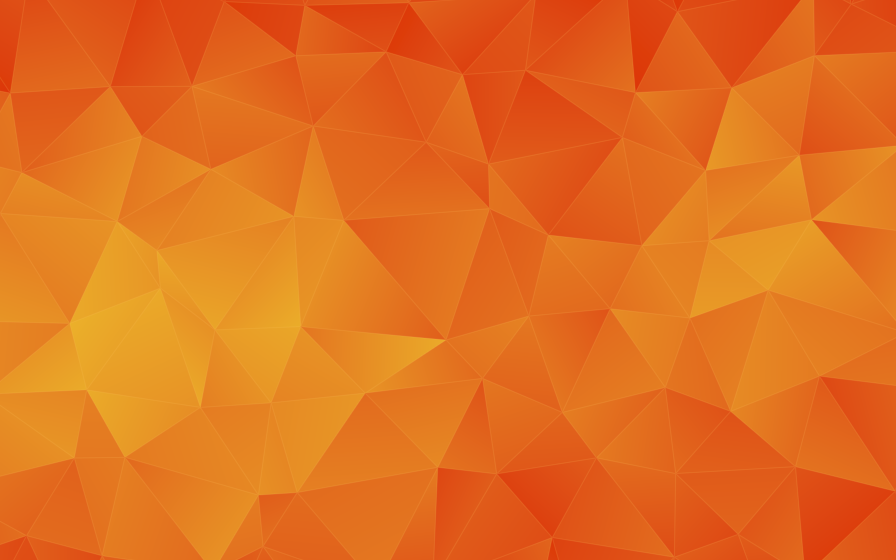
Give the GLSL for this background, as a Shadertoy shader.

```glsl
// Low-poly mesh of softly shaded triangles in red, orange and amber.

const vec2 CELL = vec2(0.165, 0.146);   // mean vertex spacing, canvas height = 1
const float JITTER = 0.66;              // vertex scatter, in cells
const float MIN_AREA = 0.12;            // thinnest allowed triangle, in cells
const float SEAM_WIDTH = 0.002;
const vec3 SEAM_COLOR = vec3(1.0, 0.78, 0.38);

vec3 hash3(vec3 p) {
    p = fract(p * vec3(0.1031, 0.1030, 0.0973));
    p += dot(p, p.yxz + 33.33);
    return fract((p.xxy + p.yxx) * p.zyx);
}

float cross2(vec2 a, vec2 b) { return a.x * b.y - a.y * b.x; }

float area2(vec2 a, vec2 b, vec2 c) { return cross2(b - a, c - a); }

// Scattered mesh vertex; alternate rows are shifted by half a cell
vec2 meshVertex(vec2 id) {
    vec2 offset = (hash3(vec3(id + 57.0, 3.0)).xy - 0.5) * JITTER;
    return (id + offset + vec2(0.5 * mod(id.y, 2.0), 0.0)) * CELL;
}

float glow(vec2 p, vec2 center, vec2 radius) {
    vec2 q = (p - center) / radius;
    return exp(-dot(q, q));
}

// Large-scale warmth, expressed as the green level
float warmth(vec2 p) {
    return 0.245 + 0.37 * glow(p, vec2(0.30, 0.42), vec2(0.68, 0.44))
                 + 0.32 * glow(p, vec2(1.42, 0.54), vec2(0.32, 0.36));
}

vec3 emberRamp(float green) {
    float t = clamp((green - 0.24) / 0.4, 0.0, 1.2);
    return vec3(0.865 + 0.05 * t, green, 0.035 + 0.122 * sqrt(t));
}

// Signed distance to the nearest edge line, positive inside
float edgeDistance(vec2 p, vec2 a, vec2 b) {
    return cross2(normalize(b - a), p - a);
}

float triangleDistance(vec2 p, vec2 a, vec2 b, vec2 c) {
    return min(edgeDistance(p, a, b), min(edgeDistance(p, b, c), edgeDistance(p, c, a)));
}

// Facet colour in rgb, antialiased coverage in a
vec4 facet(vec2 p, vec2 a, vec2 b, vec2 c, vec3 seed, float pixel) {
    float d = triangleDistance(p, a, b, c);
    float coverage = clamp(0.5 + d / pixel, 0.0, 1.0);
    vec2 center = (a + b + c) / 3.0;
    vec3 rnd = hash3(seed);
    float angle = 6.2832 * rnd.x;
    float slope = mix(0.04, 0.15, rnd.y);
    float shade = dot(p - center, vec2(cos(angle), sin(angle))) / CELL.x * slope;
    vec3 color = emberRamp(warmth(center) + 0.12 * (rnd.z - 0.5) + shade);
    float seam = 1.0 - smoothstep(0.0, max(SEAM_WIDTH, pixel), abs(d));
    return vec4(mix(color, SEAM_COLOR, 0.14 * seam), 1.0) * coverage;
}

// Splits one quad along its shorter valid diagonal
vec4 quadFacets(vec2 p, vec2 id, float pixel) {
    vec2 a = meshVertex(id);
    vec2 b = meshVertex(id + vec2(1.0, 0.0));
    vec2 c = meshVertex(id + vec2(1.0, 1.0));
    vec2 d = meshVertex(id + vec2(0.0, 1.0));
    float limit = MIN_AREA * CELL.x * CELL.y;
    float areaAC = min(area2(a, b, c), area2(a, c, d));
    float areaBD = min(area2(a, b, d), area2(b, c, d));
    bool shorterAC = distance(a, c) < distance(b, d);
    bool bothValid = min(areaAC, areaBD) > limit;
    bool splitAC = bothValid ? shorterAC : areaAC > areaBD;
    vec3 seed = vec3(id + 91.0, 11.0);
    vec3 seed2 = seed + vec3(0.0, 0.0, 20.0);
    if (splitAC) {
        return facet(p, a, b, c, seed, pixel) + facet(p, a, c, d, seed2, pixel);
    }
    return facet(p, a, b, d, seed, pixel) + facet(p, b, c, d, seed2, pixel);
}

void mainImage(out vec4 fragColor, in vec2 fragCoord) {
    vec2 p = fragCoord / iResolution.y;
    float pixel = 1.0 / iResolution.y;
    vec2 base = floor(p / CELL);

    // Blend every nearby facet by its coverage
    vec4 sum = vec4(0.0);
    for (int y = -1; y <= 1; y++) {
        for (int x = -2; x <= 1; x++) {
            sum += quadFacets(p, base + vec2(x, y), pixel);
        }
    }
    fragColor = vec4(sum.rgb / max(sum.a, 0.001), 1.0);
}
```
